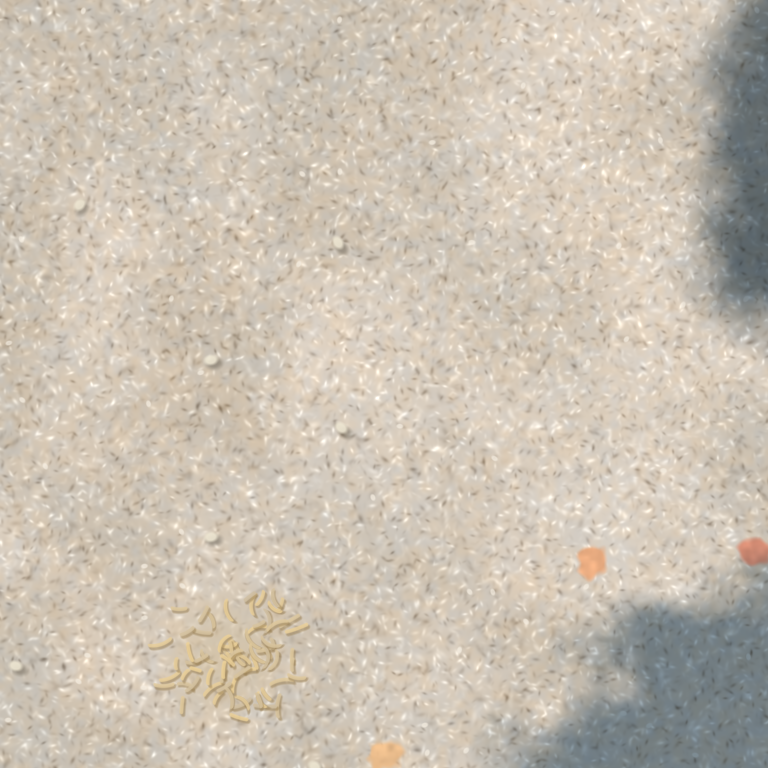
Write a Shadertoy shader that draws this texture.

```glsl
const vec3 STONE_DARK = vec3(0.795, 0.753, 0.692);
const vec3 STONE_LIGHT = vec3(0.868, 0.820, 0.760);
const vec3 SAND = vec3(0.87, 0.80, 0.68);
const vec3 STRAW_DARK = vec3(0.60, 0.50, 0.33);
const vec3 STRAW_LIGHT = vec3(0.93, 0.82, 0.59);
const vec3 LEAF_ORANGE = vec3(0.93, 0.67, 0.49);
const vec3 LEAF_RED = vec3(0.85, 0.54, 0.44);
const vec3 LEAF_TAN = vec3(0.92, 0.73, 0.53);
const vec3 SHADE_TINT = vec3(0.51, 0.59, 0.66);
const vec2 PATCH_CENTER = vec2(0.30, 0.145);
const float PATCH_RADIUS = 0.095;
const float FINE_GRAIN = 120.0;
const float COARSE_GRAIN = 76.0;
const float GRAIN_CONTRAST = 0.16;
const int STRAW_COUNT = 75;

vec3 hash3(vec2 p) {
    vec3 q = fract(vec3(p.xyx) * vec3(0.1031, 0.1030, 0.0973));
    q += dot(q, q.yxz + 33.33);
    return fract((q.xxy + q.yzz) * q.zyx);
}

float valueNoise(vec2 p) {
    vec2 i = floor(p), f = fract(p);
    f = f * f * (3.0 - 2.0 * f);
    return mix(mix(hash3(i).x, hash3(i + vec2(1, 0)).x, f.x),
               mix(hash3(i + vec2(0, 1)).x, hash3(i + vec2(1, 1)).x, f.x), f.y);
}

float fbm(vec2 p) {
    float sum = 0.0, gain = 0.5;
    for (int i = 0; i < 4; i++) {
        sum += gain * valueNoise(p);
        p = mat2(1.6, 1.2, -1.2, 1.6) * p + 7.3;
        gain *= 0.5;
    }
    return sum / 0.9375;
}

vec2 rotate(vec2 p, float a) {
    return mat2(cos(a), -sin(a), sin(a), cos(a)) * p;
}

// Signed sum of soft, elongated grains; few are strongly dark or light
float grains(vec2 p, float seed) {
    vec2 cell = floor(p);
    float sum = 0.0;
    for (int y = -1; y <= 1; y++)
    for (int x = -1; x <= 1; x++) {
        vec2 id = cell + vec2(x, y);
        vec3 h = hash3(id + seed), k = hash3(id + seed + 51.7);
        vec2 d = rotate(p - id - h.xy, 6.283 * h.z);
        d /= vec2(0.50, 0.25) * mix(0.75, 1.2, k.y);
        float tone = 2.0 * k.x - 1.0;
        sum += (0.35 * tone + 0.75 * tone * tone * tone) * exp(-dot(d, d));
    }
    return sum;
}

// Sparse round chips: x is the chip, y its cast shadow
vec2 chips(vec2 uv, float freq, float density, float radius) {
    vec2 p = uv * freq, id = floor(p);
    vec3 h = hash3(id + 19.0);
    vec2 d = (p - id - mix(vec2(0.25), vec2(0.75), h.xy)) / freq;
    d = rotate(d, 6.283 * h.x) * vec2(0.85, 1.2);
    float present = step(1.0 - density, h.z);
    vec2 offset = vec2(0.5, -0.7) * radius;
    return present * vec2(smoothstep(1.2, 0.5, length(d) / radius),
                          smoothstep(1.5, 0.4, length(d - rotate(offset, 6.283 * h.x)) / radius));
}

float ellipse(vec2 p, vec2 center, vec2 radii) {
    return length((p - center) / radii) - 1.0;
}

vec3 addLeaf(vec3 col, vec2 uv, vec2 center, vec2 radii, vec3 leaf) {
    float d = ellipse(uv, center, radii) + 0.5 * (valueNoise(uv * 90.0) - 0.5);
    leaf *= 0.92 + 0.16 * valueNoise(uv * 110.0);
    return mix(col, leaf, 0.92 * smoothstep(0.22, -0.22, d));
}

// Curled straw pieces, densest at the middle of the patch
vec3 addStraw(vec3 col, vec2 uv) {
    vec2 p = uv - PATCH_CENTER;
    float r = length(p) / PATCH_RADIUS;
    if (r > 1.5) return col;
    col = mix(col, SAND * 0.94, 0.65 * smoothstep(1.2, 0.2, r + 0.5 * (fbm(uv * 30.0) - 0.5)));
    for (int i = 0; i < STRAW_COUNT; i++) {
        vec3 h = hash3(vec2(i, 3.7)), k = hash3(vec2(i, 81.3));
        float a = 6.283 * h.x;
        vec2 center = PATCH_RADIUS * pow(h.y, 0.65) * vec2(cos(a), sin(a));
        vec2 d = rotate(p - center, 6.283 * h.z);
        float halfLength = mix(0.005, 0.014, k.x);
        d.y += (k.y - 0.5) * 60.0 * d.x * d.x;
        vec2 s = d - rotate(vec2(0.002, -0.003), 6.283 * h.z);
        float body = length(vec2(max(abs(d.x) - halfLength, 0.0), d.y));
        float under = length(vec2(max(abs(s.x) - halfLength, 0.0), s.y));
        col = mix(col, STRAW_DARK, 0.55 * smoothstep(0.0045, 0.001, under));
        vec3 straw = mix(SAND * 0.93, STRAW_LIGHT, k.z);
        col = mix(col, straw, 0.85 * smoothstep(0.0036, 0.0012, body));
    }
    return col;
}

void mainImage(out vec4 fragColor, in vec2 fragCoord) {
    vec2 uv = fragCoord / iResolution.y;

    // Paving with broad stains and warm or cool drift
    float stain = fbm(uv * 7.0 + 4.0);
    vec3 col = mix(STONE_DARK, STONE_LIGHT, smoothstep(0.2, 0.8, stain + 0.15 * (uv.x - 0.5)));
    col += vec3(0.03, 0.0, -0.03) * (fbm(uv * 9.0 + 31.0) - 0.5);

    // Grain and mineral tints
    float grain = grains(uv * FINE_GRAIN, 5.0) + 0.6 * grains(uv * COARSE_GRAIN, 140.0);
    col += GRAIN_CONTRAST * grain * vec3(0.95, 1.0, 1.03);
    col += vec3(0.035, 0.0, -0.045) * (valueNoise(uv * 85.0) - 0.5);

    // Bright flecks and loose pebbles
    col = mix(col, vec3(0.96, 0.93, 0.88), 0.75 * chips(uv, 24.0, 0.09, 0.0042).x);
    vec2 pebble = chips(uv + 0.37, 7.0, 0.12, 0.0085);
    col = mix(col, vec3(0.50, 0.47, 0.42), 0.65 * pebble.y);
    col = mix(col, vec3(0.93, 0.90, 0.82), 0.9 * pebble.x);

    // Straw and fallen leaves
    col = addStraw(col, uv);
    col = addLeaf(col, uv, vec2(0.771, 0.270), vec2(0.018, 0.022), LEAF_ORANGE);
    col = addLeaf(col, uv, vec2(0.984, 0.281), vec2(0.021, 0.017), LEAF_RED);
    col = addLeaf(col, uv, vec2(0.502, 0.017), vec2(0.021, 0.020), LEAF_TAN);

    // Soft tree shade from the right edge and the lower corner
    float ragged = 0.7 * (fbm(uv * 11.0 + 60.0) - 0.5);
    float upper = smoothstep(0.32, -0.35, ellipse(uv, vec2(1.06, 0.80), vec2(0.15, 0.27)) + ragged);
    float lower = smoothstep(0.22, -0.25, ellipse(uv, vec2(1.02, -0.02), vec2(0.33, 0.26)) + ragged);
    col *= mix(vec3(1.0), SHADE_TINT * 0.88, upper);
    col *= mix(vec3(1.0), SHADE_TINT * 1.03, lower);

    fragColor = vec4(clamp(col, 0.0, 1.0), 1.0);
}
```
